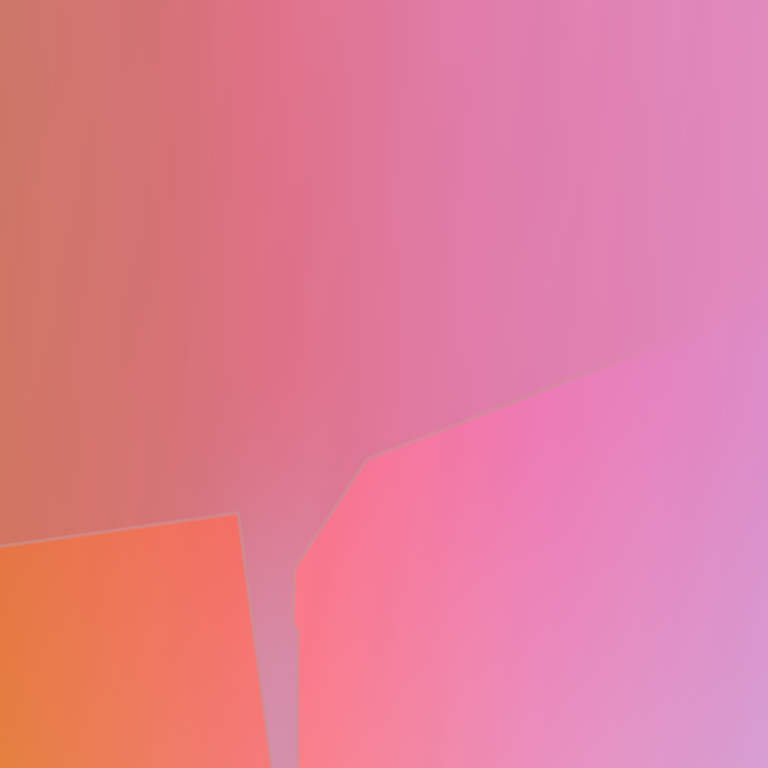
Write a WebGL 2 fragment shader that draws this background.

```glsl
#version 300 es
precision highp float;
// Warm-to-pink haze with two brighter glass facets rising from the bottom,
// parted by a narrow dusky channel. Facets are signed distance shapes filled
// with colour ramps; thin grey rims fade out toward the right.

#define RIM_WIDTH 0.0022
#define RIM_STRENGTH 0.6
#define FADE_START 0.70
#define FADE_END 0.90
#define SOFT_EDGE 0.07
#define STREAK_AMOUNT 0.010

uniform vec2 u_resolution;
out vec4 outColor;

const vec3 RIM_COLOR = vec3(0.80, 0.57, 0.59);
const vec3 CHANNEL_COLOR = vec3(0.83, 0.56, 0.67);

float hash(vec2 p) {
  return fract(sin(dot(p, vec2(127.1, 311.7))) * 43758.55);
}

float noise(vec2 p) {
  vec2 i = floor(p), f = fract(p);
  f = f * f * (3.0 - 2.0 * f);
  return mix(mix(hash(i), hash(i + vec2(1, 0)), f.x),
             mix(hash(i + vec2(0, 1)), hash(i + vec2(1, 1)), f.x), f.y);
}

// Linear position of x between two stops, limited to 0..1
float span(float a, float b, float x) {
  return clamp((x - a) / (b - a), 0.0, 1.0);
}

// Left facet: the overlap of two half planes meeting at its top corner
float leftFacet(vec2 p) {
  vec2 q = p - vec2(0.310, 0.332);
  return max(dot(q, vec2(-0.139, 0.990)), dot(q, vec2(0.991, 0.131)));
}

// Right facet: signed distance to a polygon reaching past the canvas
float rightFacet(vec2 p) {
  vec2 v[8] = vec2[8](vec2(0.388, -0.2), vec2(0.388, 0.180),
    vec2(0.382, 0.186), vec2(0.384, 0.260), vec2(0.478, 0.402),
    vec2(0.859, 0.551), vec2(1.3, 0.723), vec2(1.3, -0.2));
  float d = 10.0, s = 1.0;
  for (int i = 0; i < 8; i++) {
    vec2 a = v[i], e = v[(i + 1) % 8] - a, w = p - a;
    d = min(d, length(w - e * clamp(dot(w, e) / dot(e, e), 0.0, 1.0)));
    bool above = p.y >= a.y, below = p.y < a.y + e.y;
    bool turn = e.x * w.y > e.y * w.x;
    if ((above && below && turn) || (!above && !below && !turn)) s = -s;
  }
  return s * d;
}

vec3 hazeColor(vec2 p) {
  float t = p.x + 0.04 * (p.y - 0.5);
  vec3 c = mix(vec3(0.80, 0.47, 0.41), vec3(0.83, 0.45, 0.46), span(0.0, 0.22, t));
  c = mix(c, vec3(0.875, 0.445, 0.53), span(0.22, 0.36, t));
  c = mix(c, vec3(0.875, 0.485, 0.66), span(0.36, 0.62, t));
  c = mix(c, vec3(0.88, 0.54, 0.745), span(0.62, 1.0, t));
  // Redder low on the left, dusky inside the channel
  c += vec3(0.04, -0.01, -0.03) * (1.0 - p.y) * (1.0 - span(0.0, 0.3, p.x));
  float across = (p.x - 0.37) / 0.12;
  float dusk = exp(-across * across) * (1.0 - smoothstep(0.0, 0.55, p.y));
  return mix(c, CHANNEL_COLOR, dusk);
}

vec3 leftColor(vec2 p) {
  float t = span(0.0, 0.33, p.x);
  vec3 c = mix(vec3(0.90, 0.46, 0.27), vec3(0.96, 0.435, 0.41), t);
  return c + vec3(0.0, 0.045, 0.09 * t - 0.02) * (1.0 - span(0.0, 0.33, p.y));
}

vec3 rightColor(vec2 p) {
  vec3 high = mix(vec3(0.98, 0.44, 0.53), vec3(0.93, 0.48, 0.71), span(0.38, 0.70, p.x));
  high = mix(high, vec3(0.865, 0.55, 0.78), span(0.70, 1.0, p.x));
  vec3 low = mix(vec3(0.98, 0.50, 0.54), vec3(0.92, 0.56, 0.745), span(0.39, 0.70, p.x));
  low = mix(low, vec3(0.84, 0.62, 0.825), span(0.70, 1.0, p.x));
  return mix(low, high, span(0.0, 0.45, p.y));
}

void main() {
  vec2 p = gl_FragCoord.xy / u_resolution;
  float px = 1.0 / min(u_resolution.x, u_resolution.y);
  float fade = smoothstep(FADE_START, FADE_END, p.x);

  // Fill the facets, softening the right one where its rim dissolves
  float dl = leftFacet(p), dr = rightFacet(p);
  float soft = mix(px, SOFT_EDGE, smoothstep(0.78, 1.0, p.x));
  vec3 color = hazeColor(p);
  color = mix(color, leftColor(p), 1.0 - smoothstep(-px, px, dl));
  color = mix(color, rightColor(p), 1.0 - smoothstep(-soft, soft, dr));

  // Thin rims
  float edge = min(abs(dl), abs(dr));
  float rim = 1.0 - smoothstep(RIM_WIDTH - px, RIM_WIDTH + px, edge);
  color = mix(color, RIM_COLOR, rim * RIM_STRENGTH * (1.0 - fade));

  // Faint upright streaks
  float streak = noise(vec2(p.x * 34.0 - p.y * 5.0, p.y * 5.0)) - 0.5;
  outColor = vec4(color + STREAK_AMOUNT * streak, 1.0);
}
```
